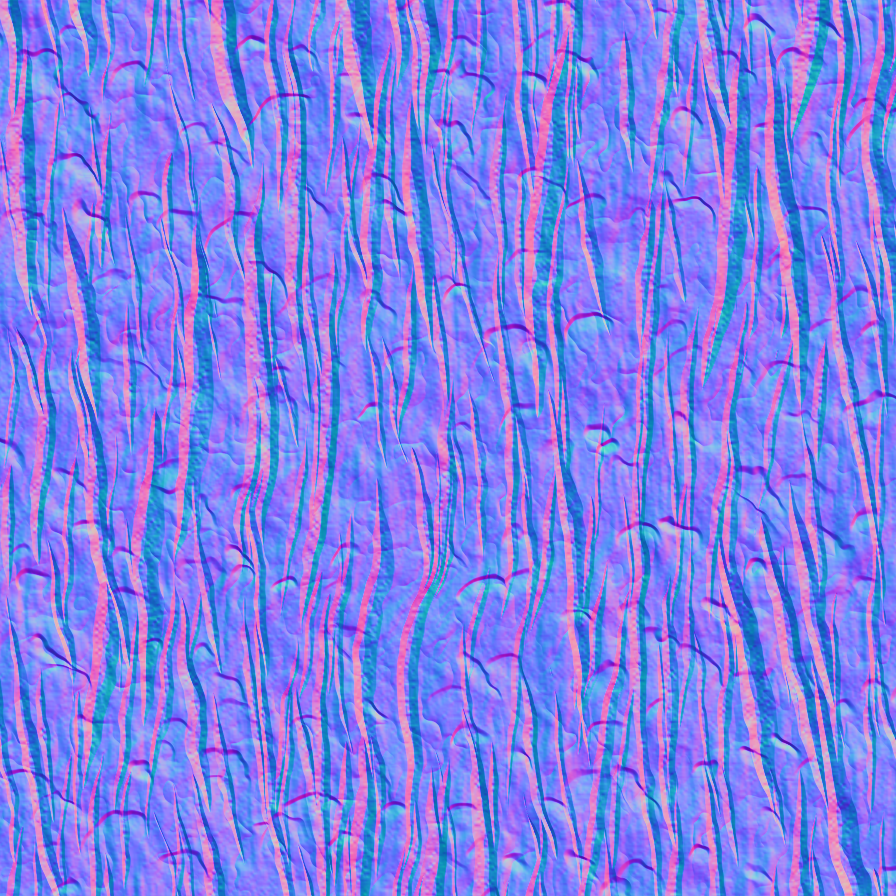
Write a WebGL 2 fragment shader that draws this texture map.

```glsl
#version 300 es
precision highp float;

uniform vec2 u_resolution;
out vec4 fragColor;

const float SAMPLE_STEP = 0.0008;
const vec2 WIDE_CRACK_GRID = vec2(13.0, 3.6);
const vec2 THIN_CRACK_GRID = vec2(23.0, 6.5);
const float WIDE_CRACK_WIDTH = 0.0175;
const float THIN_CRACK_WIDTH = 0.0085;
const float WALL_SLOPE = 1.3;
const float FLOOR_LEVEL = 0.8;
const vec2 SCALE_GRID = vec2(16.0, 14.0);
const float SCALE_SHARE = 0.85;
const float SCALE_DEPTH = 0.0085;
const float SCALE_EDGE = 0.0032;
const vec2 LUMP_FREQ = vec2(27.0, 15.0);
const float LUMP_HEIGHT = 0.0048;
const vec2 CREASE_FREQ = vec2(52.0, 30.0);
const float CREASE_DEPTH = 0.0024;
const vec2 FIBRE_FREQ = vec2(130.0, 17.0);
const float FIBRE_HEIGHT = 0.0011;
const float GRAIN_FREQ = 260.0;
const float GRAIN_HEIGHT = 0.0003;
const float WALL_ROUGHNESS = 2.0;

float hash(vec2 cell) {
    return fract(sin(dot(cell, vec2(127.1, 311.7))) * 43758.55);
}

// Smooth value noise in -1..1
float noise(vec2 p) {
    vec2 cell = floor(p);
    vec2 f = p - cell;
    f = f * f * f * (f * (f * 6.0 - 15.0) + 10.0);
    float low = mix(hash(cell), hash(cell + vec2(1, 0)), f.x);
    float high = mix(hash(cell + vec2(0, 1)), hash(cell + vec2(1, 1)), f.x);
    return 2.0 * mix(low, high, f.y) - 1.0;
}

float lumps(vec2 p) {
    float sum = 0.0;
    float amplitude = 1.0;
    p *= LUMP_FREQ;
    for (int i = 0; i < 3; i++) {
        sum += amplitude * noise(p);
        p = mat2(0.96, 0.28, -0.28, 0.96) * p * 2.1 + 17.3;
        amplitude *= 0.45;
    }
    return sum;
}

// Depth of long, leaning grooves that taper at both ends
float cracks(vec2 p, vec2 grid, float maxWidth, float ragged) {
    vec2 home = floor(p * grid);
    float depth = 0.0;
    for (int y = -1; y <= 1; y++) {
        for (int x = -1; x <= 1; x++) {
            vec2 cell = home + vec2(x, y);
            vec2 jitter = vec2(hash(cell + 3.7), hash(cell + 46.1));
            vec2 q = p - (cell + jitter) / grid;
            float along = q.y * grid.y / mix(0.4, 0.95, hash(cell + 21.4));
            float width = maxWidth * mix(0.45, 1.0, hash(cell + 67.9));
            float lean = mix(-0.22, 0.15, hash(cell + 88.2));
            float across = q.x - lean * q.y;
            // One wall is steeper than the other
            float skew = mix(0.75, 1.33, hash(cell + 14.6));
            across *= across > 0.0 ? skew : 1.0 / skew;
            float groove = width * (1.0 - along * along) - abs(across) + ragged;
            depth = max(depth, min(groove, FLOOR_LEVEL * width));
        }
    }
    return depth;
}

// Arched steps: sharp along the top, fading out downwards
float archedScales(vec2 p) {
    vec2 home = floor(p * SCALE_GRID);
    float deepest = 0.0;
    for (int y = -1; y <= 1; y++) {
        for (int x = -1; x <= 1; x++) {
            vec2 cell = home + vec2(x, y);
            vec2 jitter = vec2(hash(cell + 31.7), hash(cell + 74.3));
            vec2 q = p - (cell + jitter) / SCALE_GRID;
            float size = hash(cell + 12.9);
            float radius = mix(0.014, 0.036, size * size);
            q.y += q.x * (hash(cell + 53.1) - 0.4) * 1.3;
            float inside = 1.0 - smoothstep(-SCALE_EDGE, SCALE_EDGE, length(q) - radius);
            float fade = smoothstep(-0.4 * radius, radius, q.y);
            float present = step(hash(cell + 95.4), SCALE_SHARE);
            float strength = mix(0.25, 1.0, hash(cell + 8.6));
            deepest = max(deepest, present * strength * inside * fade);
        }
    }
    return deepest;
}

float barkHeight(vec2 p) {
    // Bend the bark so that its cracks wander
    vec2 bent = p + vec2(0.012 * noise(p * vec2(6.0, 7.0) + 5.2), 0.0);
    bent.x += 0.0045 * noise(p * vec2(15.0, 19.0) + 41.0);
    float grain = noise(p * GRAIN_FREQ);
    float ragged = 0.0018 * noise(p * vec2(85.0, 55.0));

    float wide = cracks(bent, WIDE_CRACK_GRID, WIDE_CRACK_WIDTH, ragged);
    float thin = cracks(bent + 9.1, THIN_CRACK_GRID, THIN_CRACK_WIDTH, ragged);
    float wall = smoothstep(0.0, 0.005, max(wide, thin));

    // Scales, lumps and fine structure
    vec2 wobble = vec2(noise(p * 33.0 + 7.0), noise(p * 33.0 + 83.0));
    wobble += 0.35 * noise(p * 80.0 + 29.0);
    float height = -WALL_SLOPE * max(wide, thin);
    height -= SCALE_DEPTH * archedScales(p + 0.008 * wobble) * (1.0 - 0.5 * wall);
    height += LUMP_HEIGHT * lumps(bent);
    height += CREASE_DEPTH * abs(noise(bent * CREASE_FREQ + 0.6 * wobble));
    height += FIBRE_HEIGHT * noise(bent * FIBRE_FREQ);
    height += GRAIN_HEIGHT * grain * (1.0 + WALL_ROUGHNESS * wall);
    return height;
}

void main() {
    vec2 p = gl_FragCoord.xy / u_resolution.y;
    vec2 e = vec2(SAMPLE_STEP, 0.0);

    // Slope of the height field, stored as a tangent space normal
    vec2 slope = vec2(barkHeight(p + e.xy) - barkHeight(p - e.xy),
                      barkHeight(p + e.yx) - barkHeight(p - e.yx)) / (2.0 * SAMPLE_STEP);
    vec3 normal = normalize(vec3(-slope, 1.0));
    fragColor = vec4(0.5 + 0.5 * normal, 1.0);
}
```
